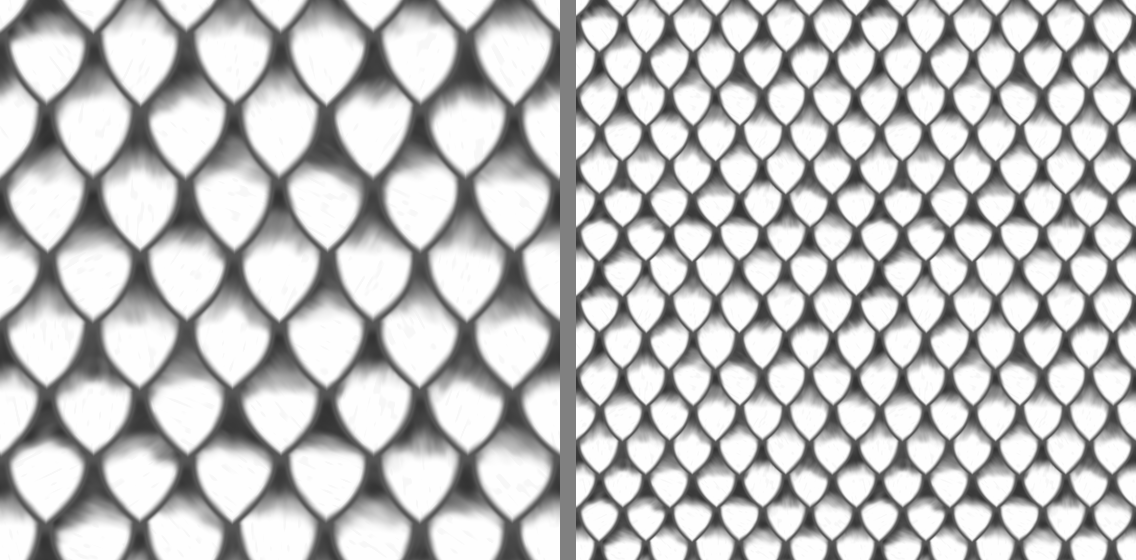
Left: one tile. Right: repeated 2 by 2.
A WebGL 1 fragment shader for this texture map:

```glsl
precision highp float;
// Overlapping rounded scales in grey, with glossy white centres and dark smudged necks.

uniform vec2 u_resolution;

float hash(vec2 p) {
  return fract(sin(dot(p, vec2(127.1, 311.7))) * 43758.5);
}

float noise(vec2 p) {
  vec2 i = floor(p), f = fract(p);
  f = f * f * (3.0 - 2.0 * f);
  return mix(mix(hash(i), hash(i + vec2(1.0, 0.0)), f.x),
             mix(hash(i + vec2(0.0, 1.0)), hash(i + vec2(1.0, 1.0)), f.x), f.y);
}

// Signed distance to a scale outline, in half scale widths; t is height above the tip in rows.
float outline(float x, float t) {
  float rest = max(1.0 - t, 0.0001);
  float halfWidth = 0.88 * (1.0 - pow(rest, 2.2)) + 0.4 * max(t - 1.0, 0.0);
  float slope = 1.29 * pow(rest, 1.2);
  return (abs(x) - halfWidth) / sqrt(1.0 + slope * slope);
}

// Column of the scale at x; odd rows are centred on whole numbers, even rows on halves.
float columnAt(float x, float row) {
  return floor(x + 0.5 * mod(row, 2.0));
}

// Horizontal offset from the scale centre, -1 to 1.
float offsetAt(float x, float row) {
  return 2.0 * fract(x + 0.5 * mod(row, 2.0)) - 1.0;
}

float shadeScale(float x, float t, vec2 id) {
  // Soft smudges, turned by a random angle on each scale
  float angle = 2.4 * (hash(id + 3.1) - 0.5);
  float c = cos(angle), s = sin(angle);
  vec2 q = mat2(c, s, -s, c) * vec2(x, 1.5 * t);
  vec2 seed = id * 17.0 + 40.0;
  float streak = noise(q * vec2(5.0, 1.8) + seed);
  float fine = noise(q * vec2(13.0, 4.0) + seed);
  float cloud = noise(vec2(x, 1.5 * t) * 2.6 + seed);
  float smudge = 0.57 * cloud + 0.33 * streak + 0.1 * fine;

  // Upper limit of the white centre
  float top = 1.1 + 0.16 * (hash(id + 7.7) - 0.5) - 0.3 * x * x
            + 0.26 * x * (hash(id + 9.3) - 0.5) + 0.24 * (smudge - 0.5);
  float above = t - top;
  float e = outline(x, t);

  // Grey body, darkening towards the neck
  float depth = mix(0.38, 0.66, hash(id + 5.9));
  float body = mix(0.86, 0.25, smoothstep(-0.08, depth, above));
  body *= mix(0.7, 1.0, smoothstep(0.0, 0.3, -e));
  body += 0.16 * (smudge - 0.5);
  body = mix(body, 0.34, smoothstep(1.8, 2.0, t));

  // Glossy centre with faint smears
  float gloss = smoothstep(0.03, 0.2, -e + 0.07 * (smudge - 0.5));
  gloss *= 1.0 - smoothstep(-0.12, 0.14, above);
  float white = 1.0 - 0.03 * smoothstep(0.7, 0.9, fine);
  float shade = mix(body, white, gloss);

  // Broken glint along the rim
  float glint = exp(-pow((e + 0.12) / 0.022, 2.0)) * smoothstep(0.65, 0.85, cloud);
  shade = mix(shade, 1.0, 0.5 * glint * (1.0 - smoothstep(0.75, 0.95, t)));

  // Dark border
  float inner = min(e, 0.0) / 0.062;
  return mix(shade, 0.34, exp(-inner * inner));
}

void main() {
  vec2 uv = gl_FragCoord.xy / u_resolution;
  vec2 turn = 6.28319 * uv;

  // Six columns and eight rows, slightly uneven
  vec2 p = uv;
  p.y += 0.0091 * (1.0 - cos(turn.y));
  p.x += 0.0015 * sin(turn.y * 3.0 + 1.0) + 0.001 * sin(turn.x * 2.0 + turn.y * 5.0);
  p.y += 0.0015 * sin(turn.x * 3.0 + turn.y * 2.0);
  p *= vec2(6.0, 8.0);

  // Each row covers the one below it
  float row = floor(p.y - 0.5);
  float t = p.y - 0.5 - row;
  float x = offsetAt(p.x, row);
  float e = outline(x, t);
  float shade;
  if (e < 0.0) {
    vec2 id = mod(vec2(columnAt(p.x, row), row), vec2(6.0, 8.0));
    shade = shadeScale(x, t, id);
  } else {
    float under = row - 1.0;
    vec2 id = mod(vec2(columnAt(p.x, under), under), vec2(6.0, 8.0));
    shade = shadeScale(offsetAt(p.x, under), t + 1.0, id);
    shade = mix(shade, 0.34, exp(-pow(e / 0.05, 2.0)));
  }
  gl_FragColor = vec4(vec3(clamp(shade, 0.0, 0.995)), 1.0);
}
```
